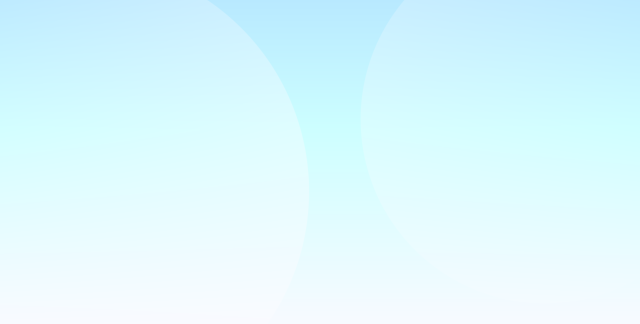
A WebGL 1 fragment shader for this background:

```glsl
precision highp float;

uniform vec2 u_resolution;

const vec3 SKY_TOP = vec3(0.722, 0.914, 1.0);
const vec3 SKY_MIDDLE = vec3(0.803, 0.998, 1.0);
const vec3 SKY_BOTTOM = vec3(0.970, 0.980, 1.0);
const vec3 DISC_TINT = vec3(0.990, 0.985, 1.0);
const float MIDDLE_HEIGHT = 0.6;

// Vertical three-stop gradient, height runs from 0 to 1
vec3 skyColor(float height) {
    vec3 lower = mix(SKY_BOTTOM, SKY_MIDDLE, height / MIDDLE_HEIGHT);
    float rise = (height - MIDDLE_HEIGHT) / (1.0 - MIDDLE_HEIGHT);
    vec3 upper = mix(SKY_MIDDLE, SKY_TOP, rise);
    return height < MIDDLE_HEIGHT ? lower : upper;
}

// Opacity of a disc that fades out against the given direction
float discOpacity(vec2 point, vec2 center, float radius, vec2 direction, float strength, float edge) {
    vec2 offset = point - center;
    float coverage = 1.0 - smoothstep(-edge, edge, length(offset) - radius);
    float fade = clamp(0.5 + 0.5 * dot(offset, normalize(direction)) / radius, 0.0, 1.0);
    return strength * fade * coverage;
}

void main() {
    // Canvas height is one unit
    vec2 point = gl_FragCoord.xy / u_resolution.y;
    float edge = 0.75 / u_resolution.y;

    vec3 color = skyColor(point.y);

    // Large translucent discs on either side
    float leftDisc = discOpacity(point, vec2(0.241, 0.409), 0.713, vec2(0.94, -0.34), 0.42, edge);
    float rightDisc = discOpacity(point, vec2(1.682, 0.632), 0.569, vec2(-1.0, 0.0), 0.26, edge);
    color = mix(color, DISC_TINT, leftDisc);
    color = mix(color, DISC_TINT, rightDisc);

    gl_FragColor = vec4(color, 1.0);
}
```
